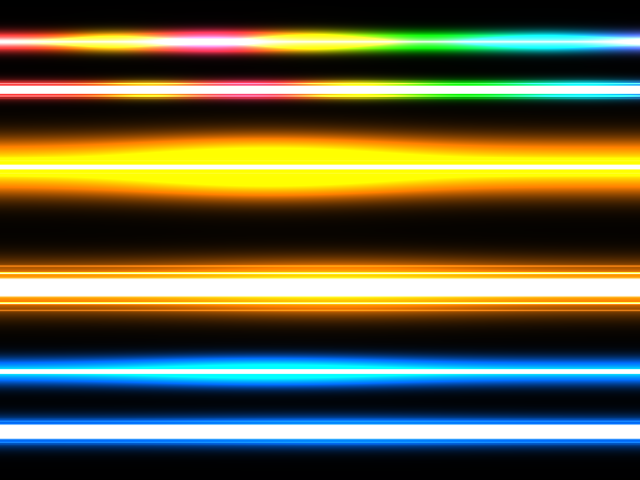
Write a Shadertoy shader that draws this background.

```glsl
// Six horizontal neon light beams, rainbow, amber and blue, glowing on black.

const vec3 AMBER = vec3(1.0, 0.5, 0.0);
const vec3 BLUE = vec3(0.0, 0.43, 1.0);

// Gaussian bump of height one
float bump(float x, float center, float width) {
    float q = (x - center) / width;
    return exp(-q * q);
}

// Spectrum from red through yellow, pink, green and cyan to violet
vec3 spectrum(float x) {
    float red = 1.0 - smoothstep(0.48, 0.67, x) + 0.4 * smoothstep(0.88, 1.05, x);
    float green = 0.2 + 0.5 * bump(x, 0.17, 0.07)
                + 0.75 * smoothstep(0.36, 0.52, x) - 0.5 * smoothstep(0.84, 1.0, x);
    float blue = 0.2 * (1.0 - smoothstep(0.0, 0.13, x))
               + 0.35 * bump(x, 0.32, 0.09) + smoothstep(0.66, 0.87, x);
    return vec3(red, green, blue);
}

// Wide coloured glow with a hotter inner band and a faint tail
vec3 glow(float d, float width, float power, vec3 tint) {
    float tail = 0.05 * exp(-abs(d) / width);
    float inner = 0.7 * bump(d, 0.0, 0.35 * width);
    return tint * (power * (bump(d, 0.0, width) + tail) + inner);
}

// Solid white centre with a soft rim
float core(float d, float halfWidth, float pixel) {
    float soft = max(0.75 * pixel, 0.16 * halfWidth);
    return 1.0 - smoothstep(halfWidth - soft, halfWidth + soft, abs(d));
}

// Pairs of thin lines mirrored about the beam, fading outward
vec3 filaments(float d, float first, float gap, float strength, float pixel, vec3 tint) {
    float width = max(0.2, 0.6 * pixel);
    vec3 light = vec3(0.0);
    for (int i = 0; i < 2; i++) {
        float s = strength * bump(abs(d), first + gap * float(i), width);
        light += tint * s + s * s;
        strength *= 0.32;
    }
    return light;
}

void mainImage(out vec4 fragColor, in vec2 fragCoord) {
    // x runs from 0 to 1, y in hundredths of the height
    float x = fragCoord.x / iResolution.x;
    float y = 100.0 * fragCoord.y / iResolution.y;
    float pixel = 100.0 / iResolution.y;
    float hotLeft = bump(x, 0.42, 0.22);
    float hotMiddle = bump(x, 0.52, 0.25);
    vec3 color = vec3(0.0);
    float white = 0.0;

    // Soft rainbow beam
    float d = y - 91.3;
    color += glow(d, 1.95, 1.5 + 1.2 * bump(x, 0.35, 0.13), spectrum(x));
    color += 0.55 * bump(d, 0.0, 0.9);
    white += 0.8 * bump(d, 0.0, max(0.2, 0.6 * pixel));

    // Sharp rainbow beam
    d = y - 81.3;
    vec3 tint = spectrum(x - 0.06);
    color += glow(d, 1.75, 1.2 + 0.4 * bump(x, 0.42, 0.12), tint);
    color += filaments(d, 1.3, 0.5, 0.55, pixel, tint);
    white += core(d, 0.85, pixel);

    // Broad amber beam
    d = y - 65.2;
    color += glow(d, 5.2, 1.8 + 1.6 * hotLeft, AMBER);
    color += filaments(d, 1.3, 0.5, 0.4, pixel, AMBER);
    white += core(d, 0.5, pixel);

    // Thick amber beam
    d = y - 40.1;
    color += glow(d, 4.8, 1.3 + 0.7 * hotMiddle, AMBER);
    color += filaments(d + 0.15, 3.12, 1.5, 0.95, pixel, AMBER);
    white += core(d, 1.9, pixel);

    // Thin blue beam
    d = y - 22.6;
    color += glow(d, 2.6, 1.5 + 1.4 * hotLeft, BLUE);
    white += core(d, 0.5, pixel);

    // Thick blue beam
    d = y - 10.05;
    color += glow(d, 2.7, 1.4 + 0.4 * hotMiddle, BLUE);
    color += filaments(d, 2.2, 0.45, 0.3, pixel, BLUE);
    white += core(d, 1.5, pixel);

    color = mix(min(color, 1.0), vec3(1.0), min(white, 1.0));
    fragColor = vec4(color, 1.0);
}
```
